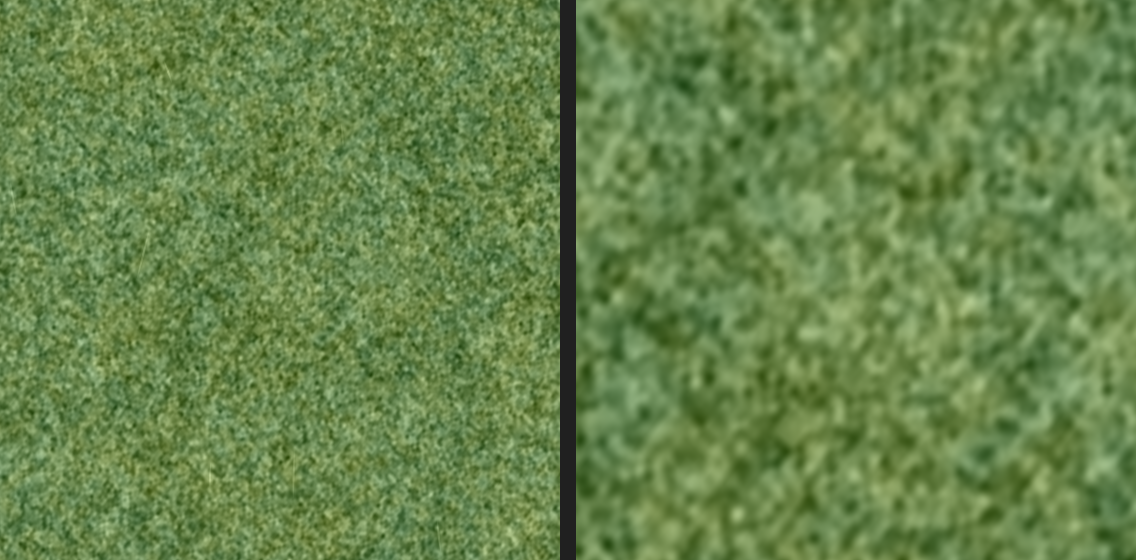
Left, the full canvas; right, a detail of the centre.
Give the GLSL for this texture, as a WebGL 2 fragment shader.

```glsl
#version 300 es
precision highp float;
// Short mown lawn seen from above: soft mottled grains of green.
// Rotated, slightly stretched value noise layers form one tone, which shifts
// a mean green; broad noise tints patches and sparse pale strands lie on top.

#define GRAIN_FREQ 98.0
#define GRAIN_STRETCH 1.35
#define CLUMP_FREQ 42.0
#define PATCH_FREQ 9.0
#define CONTRAST 0.163
#define STRAND_GRID 5.0
#define STRAND_SHARE 0.3
#define STRAND_WIDTH 0.0028
#define STRAND_TONE 0.55
#define MEAN_GREEN vec3(0.410, 0.526, 0.302)
#define TONE_SHIFT vec3(1.03, 0.98, 1.0)
#define TINT_SHIFT vec3(0.030, 0.004, -0.030)

uniform vec2 u_resolution;
out vec4 fragColor;

// Integer hash of a lattice cell, 0 to 1
float hash(vec2 cell, uint seed) {
    uvec2 q = uvec2(ivec2(cell));
    uint h = q.x * 1597334677u ^ q.y * 3812015801u ^ seed * 2798796415u;
    h = (h ^ (h >> 16)) * 2146121005u;
    h = (h ^ (h >> 15)) * 2221713035u;
    h ^= h >> 16;
    return float(h >> 8) / 16777216.0;
}

// Smooth value noise, -1 to 1
float noise(vec2 p, uint seed) {
    vec2 cell = floor(p);
    vec2 f = fract(p);
    vec2 w = f * f * (3.0 - 2.0 * f);
    float low = mix(hash(cell, seed), hash(cell + vec2(1, 0), seed), w.x);
    float high = mix(hash(cell + vec2(0, 1), seed), hash(cell + vec2(1, 1), seed), w.x);
    return 2.0 * mix(low, high, w.y) - 1.0;
}

vec2 rotate(vec2 p, float angle) {
    float c = cos(angle), s = sin(angle);
    return vec2(c * p.x - s * p.y, s * p.x + c * p.y);
}

// Fine grains: crossing layers, each longer along its own direction
float grains(vec2 p) {
    float sum = 0.0;
    for (int i = 0; i < 3; i++) {
        float angle = -0.75 + 0.7 * float(i);
        float freq = GRAIN_FREQ * (1.0 + 0.17 * float(i));
        vec2 q = rotate(p, angle) * freq * vec2(GRAIN_STRETCH, 1.0);
        sum += 0.58 * noise(q, uint(i) + 1u);
    }
    return sum;
}

// Sparse, nearly upright pale strands, one candidate per grid cell
float strands(vec2 p) {
    vec2 home = floor(p * STRAND_GRID);
    float cover = 0.0;
    for (int y = -1; y <= 1; y++) {
        for (int x = -1; x <= 1; x++) {
            vec2 cell = home + vec2(x, y);
            vec2 jitter = vec2(hash(cell, 21u), hash(cell, 22u));
            vec2 d = p - (cell + jitter) / STRAND_GRID;
            d = rotate(d, 0.7 * (hash(cell, 23u) - 0.5));
            d.x += 2.0 * d.y * d.y * (hash(cell, 24u) - 0.5);
            float halfLength = mix(0.02, 0.065, hash(cell, 25u));
            float body = 1.0 - smoothstep(0.3, 1.0, length(d / vec2(STRAND_WIDTH, halfLength)));
            cover = max(cover, body * step(hash(cell, 26u), STRAND_SHARE));
        }
    }
    return cover;
}

void main() {
    vec2 p = gl_FragCoord.xy / u_resolution.y;

    // Tone: grains, clumps and broad light or dark patches
    float tone = grains(p);
    tone += 0.30 * noise(rotate(p, 0.5) * CLUMP_FREQ, 11u);
    tone += 0.16 * noise(rotate(p, 1.1) * PATCH_FREQ, 12u);
    tone += STRAND_TONE * strands(p);

    // Tint: yellower and cooler greens, independent of the tone
    float tint = 0.6 * noise(rotate(p, 0.3) * PATCH_FREQ, 13u)
               + 0.8 * noise(rotate(p, 0.9) * CLUMP_FREQ, 14u);

    vec3 color = MEAN_GREEN + CONTRAST * tone * TONE_SHIFT + tint * TINT_SHIFT;
    fragColor = vec4(clamp(color, 0.0, 1.0), 1.0);
}
```
